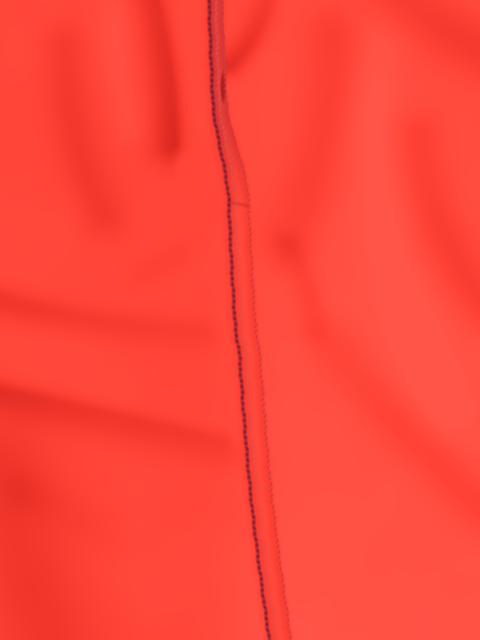
Give the GLSL for this texture, as a Shadertoy shader.

```glsl
// Red stretch cloth with soft folds and a stitched seam running top to bottom.
// Folds are bent, tapered Gaussian strokes summed into one shade value, which
// a colour ramp tints; the seam is a curved band with periodic stitches.

#define STITCH_PITCH 0.0118
#define STITCH_WIDTH 0.0026
#define EDGE_WIDTH 0.0034
#define RIPPLE 0.05
#define FOLD_DEPTH 1.0
#define THREAD vec3(0.86, 0.33, 0.33)
#define EDGE_COLOR vec3(0.43, 0.09, 0.19)

// Shade 0 is lit cloth, 5 is the deepest shadow.
vec3 clothRamp(float s) {
    vec3 c = mix(vec3(1.0, 0.335, 0.285), vec3(1.0, 0.265, 0.215), clamp(s, 0.0, 1.0));
    c = mix(c, vec3(0.95, 0.21, 0.17), clamp(s - 1.0, 0.0, 1.0));
    c = mix(c, vec3(0.85, 0.16, 0.13), clamp(s - 2.0, 0.0, 1.0));
    c = mix(c, vec3(0.72, 0.13, 0.13), clamp(s - 3.0, 0.0, 1.0));
    return mix(c, vec3(0.56, 0.10, 0.14), clamp(s - 4.0, 0.0, 1.0));
}

// Bent stroke from a to b; widths and strengths are pairs (side, side), (start, end).
float fold(vec2 p, vec2 a, vec2 b, float bend, vec2 width, vec2 strength) {
    float len = length(b - a);
    vec2 dir = (b - a) / len;
    float along = dot(p - a, dir);
    float h = clamp(along / len, 0.0, 1.0);
    float side = dot(p - a, vec2(-dir.y, dir.x)) - bend * 4.0 * h * (1.0 - h);
    float w = mix(width.y, width.x, smoothstep(-0.015, 0.015, side));
    float over = along - h * len;
    return FOLD_DEPTH * mix(strength.x, strength.y, h) * exp(-(side * side + over * over) / (w * w));
}

float ripple(vec2 p) {
    float sum = 0.0, amp = 1.0;
    for (int i = 0; i < 4; i++) {
        p = mat2(0.8, 0.6, -0.6, 0.8) * p * 1.9 + 1.7;
        sum += amp * sin(p.x * 5.0 + sin(p.y * 4.0));
        amp *= 0.6;
    }
    return sum;
}

float clothShade(vec2 p) {
    float right = smoothstep(0.40, 0.62, p.x);
    float s = mix(0.85, 0.55 - 0.28 * p.y, right) + RIPPLE * ripple(p);
    // Upper left folds
    s += fold(p, vec2(0.318, -0.02), vec2(0.362, 0.30), -0.010, vec2(0.045, 0.022), vec2(1.6, 2.0));
    s += fold(p, vec2(0.135, 0.10), vec2(0.217, 0.45), 0.020, vec2(0.045, 0.050), vec2(0.9, 1.0));
    s -= fold(p, vec2(0.24, 0.02), vec2(0.27, 0.26), 0.010, vec2(0.040), vec2(0.4));
    // Upper right folds
    s += fold(p, vec2(0.56, -0.01), vec2(0.482, 0.135), -0.012, vec2(0.030, 0.024), vec2(1.0, 1.9));
    s += fold(p, vec2(0.70, 0.08), vec2(0.61, 0.50), -0.015, vec2(0.065, 0.050), vec2(0.9));
    s += fold(p, vec2(0.60, 0.51), vec2(0.66, 0.68), -0.008, vec2(0.035, 0.028), vec2(0.8, 0.7));
    s += fold(p, vec2(0.82, -0.03), vec2(1.02, 0.11), 0.010, vec2(0.060), vec2(0.9, 1.2));
    s += fold(p, vec2(0.87, 0.28), vec2(1.02, 0.64), 0.030, vec2(0.050), vec2(0.8, 1.1));
    s += fold(p, vec2(0.69, 0.72), vec2(1.02, 1.07), 0.010, vec2(0.050), vec2(0.6, 0.9));
    // Lit crest on the right
    s -= fold(p, vec2(0.79, 0.10), vec2(0.93, 0.85), 0.055, vec2(0.060), vec2(0.4, 0.5));
    // Left and lower left folds
    s += fold(p, vec2(-0.02, 0.62), vec2(0.42, 0.69), 0.012, vec2(0.036, 0.028), vec2(1.2, 0.5));
    s += fold(p, vec2(-0.02, 0.81), vec2(0.46, 0.92), 0.0, vec2(0.050, 0.022), vec2(1.6, 0.8));
    s += fold(p, vec2(0.0, 0.98), vec2(0.10, 1.32), 0.0, vec2(0.110), vec2(1.2, 1.1));
    s += fold(p, vec2(0.05, 1.02), vec2(0.20, 1.09), 0.0, vec2(0.045), vec2(0.5, 0.3));
    s += fold(p, vec2(0.30, 0.57), vec2(0.37, 0.53), 0.0, vec2(0.030), vec2(0.3));
    return s;
}

float seamEdge(float y) {
    float lower = max(y - 0.427, 0.0);
    float x = 0.434 + 0.0375 * y + 0.026 * smoothstep(0.20, 0.427, y) + 0.0613 * lower * lower;
    x += 0.004 * smoothstep(0.69, 0.73, y) * (1.0 - smoothstep(0.73, 1.1, y));
    return x + 0.0008 * sin(y * 95.0) + 0.0005 * sin(y * 263.0);
}

// A row of slanted dashes centred where offset is zero.
float stitches(float offset, float y, float px) {
    float phase = abs(fract((y + offset * 1.2) / STITCH_PITCH) - 0.5);
    float dash = 1.0 - smoothstep(0.22, 0.40, phase);
    return dash * (1.0 - smoothstep(STITCH_WIDTH - px, STITCH_WIDTH + px, abs(offset)));
}

void mainImage(out vec4 fragColor, in vec2 fragCoord) {
    // Units of canvas width, measured downward from the top edge
    vec2 p = vec2(fragCoord.x, iResolution.y - fragCoord.y) / iResolution.x;
    float px = 1.0 / iResolution.x;
    float shade = clothShade(p);

    // Seam band and its soft contact shadows
    float d = p.x - seamEdge(p.y);
    float width = 0.030 + 0.012 * smoothstep(0.20, 0.40, p.y) + 0.0045 * p.y;
    float band = smoothstep(-px, px, d) * (1.0 - smoothstep(-px, px, d - width));
    float flap = 1.0 - smoothstep(0.20, 0.46, p.y);
    shade += 0.55 * exp(-pow((d + 0.003) / 0.009, 2.0));
    shade += 0.40 * exp(-pow((d - width) / 0.005, 2.0));
    shade = mix(shade, 1.05 + 1.1 * flap + 0.35 * sin(d / width * 9.0), band);
    vec3 color = clothRamp(shade);
    color = mix(color, vec3(0.78, 0.25, 0.28), 0.40 * band * flap);

    // Gap under the flap and the crossing crease
    float gap = length((p - vec2(0.465, 0.182)) / vec2(0.006, 0.034));
    color = mix(color, vec3(0.65, 0.10, 0.11), 0.85 * (1.0 - smoothstep(0.5, 1.2, gap)));
    float crease = exp(-pow((p.y - 0.425 - 0.2 * (d - 0.02)) / 0.004, 2.0));
    color = mix(color, vec3(0.80, 0.16, 0.15), 0.5 * crease * band);

    // Stitch rows, then the dark raw edge
    color = mix(color, THREAD, 0.60 * stitches(d - 0.015, p.y, px));
    color = mix(color, vec3(0.80, 0.23, 0.24), 0.75 * stitches(d - width + 0.002, p.y, px));
    float edge = 1.0 - smoothstep(EDGE_WIDTH - 1.5 * px, EDGE_WIDTH + 1.5 * px, abs(d - 0.001));
    float broken = 0.80 + 0.20 * sin(p.y * 6.2832 / STITCH_PITCH);
    color = mix(color, EDGE_COLOR, 0.85 * edge * broken);
    fragColor = vec4(color, 1.0);
}
```
